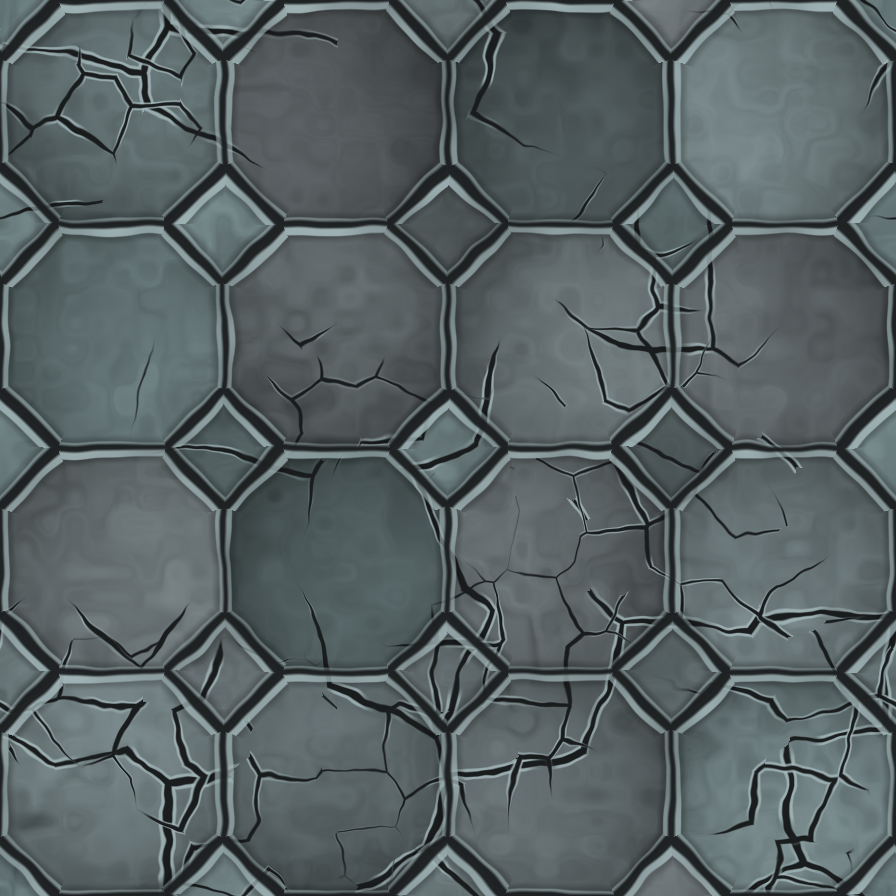
This texture is drawn by a Shadertoy shader. Its source:

```glsl
const float TILES = 4.0;            // octagons across and down
const float DIAMOND_RADIUS = 0.26;  // the lengths below are in tile widths
const float STRAIGHT_GROOVE = 0.013;
const float DIAGONAL_GROOVE = 0.022;
const float RIM_THIN = 0.012;
const float RIM_WIDE = 0.034;
const float CRACK_WIDTH = 0.015;
const float CRACK_RIM = 0.016;
const float CRACK_KEEP = 0.68;      // share of crack segments kept
const vec2 LIGHT_DIR = vec2(-0.2, 0.98);
const vec3 GREY_STONE = vec3(0.375, 0.40, 0.41);
const vec3 TEAL_STONE = vec3(0.37, 0.435, 0.44);
const vec3 GROOVE_COLOR = vec3(0.10, 0.11, 0.115);
const vec3 RIM_COLOR = vec3(0.65, 0.73, 0.74);

float hash(vec2 p) {
    vec3 q = fract(vec3(p.xyx) * 0.1031);
    q += dot(q, q.yzx + 33.33);
    return fract((q.x + q.y) * q.z);
}

// Value noise that wraps at the given period
float noise(vec2 p, float period) {
    vec2 i = floor(p), f = fract(p);
    f = f * f * (3.0 - 2.0 * f);
    vec2 a = mod(i, period), b = mod(i + 1.0, period);
    return mix(mix(hash(a), hash(vec2(b.x, a.y)), f.x),
               mix(hash(vec2(a.x, b.y)), hash(b), f.x), f.y);
}

float fbm(vec2 p, float period) {
    float sum = 0.0, amplitude = 0.5;
    for (int i = 0; i < 4; i++) {
        sum += amplitude * noise(p, period);
        p *= 2.0;
        period *= 2.0;
        amplitude *= 0.5;
    }
    return sum / 0.9375;
}

vec2 crackSite(vec2 cell, float period) {
    vec2 id = mod(cell, period);
    return cell + 0.1 + 0.8 * vec2(hash(id + 31.0), hash(id + 73.0));
}

// Distance to the nearest kept border between wrapped Voronoi cells
float crackDistance(vec2 p, float period) {
    vec2 base = floor(p), nearCell = base, nearSite = base;
    float best = 9.0;
    for (int k = 0; k < 9; k++) {
        vec2 cell = base + vec2(k % 3 - 1, k / 3 - 1);
        vec2 site = crackSite(cell, period);
        float d = distance(p, site);
        if (d < best) { best = d; nearCell = cell; nearSite = site; }
    }
    float border = 9.0, nearHash = hash(mod(nearCell, period) + 11.0);
    for (int k = 0; k < 25; k++) {
        vec2 cell = nearCell + vec2(k % 5 - 2, k / 5 - 2);
        float edgeHash = fract(nearHash + hash(mod(cell, period) + 11.0));
        if (k == 12 || edgeHash > CRACK_KEEP) continue;
        vec2 site = crackSite(cell, period);
        border = min(border, dot(0.5 * (nearSite + site) - p, normalize(site - nearSite)));
    }
    return border;
}

float cover(float d, float width, float aa) {
    return 1.0 - smoothstep(width - aa, width + aa, d);
}

// Dark fissures with pale chipped edges
vec3 addCracks(vec3 color, vec2 p, float scale, float wear, float aa) {
    float d = crackDistance(p * scale, TILES * scale) / scale;
    float halfWidth = CRACK_WIDTH * wear * mix(0.25, 1.1, noise(p * 5.0, TILES * 5.0));
    float visible = smoothstep(0.0, 0.25, wear);
    float chip = smoothstep(0.25, 0.65, noise(p * 7.0 + 3.0, TILES * 7.0));
    color = mix(color, RIM_COLOR, 0.8 * visible * chip * cover(d, halfWidth + CRACK_RIM * wear, aa));
    return mix(color, GROOVE_COLOR, visible * cover(d, halfWidth + 0.002, aa));
}

void mainImage(out vec4 fragColor, in vec2 fragCoord) {
    vec2 p = fragCoord / iResolution.xy * TILES;
    float aa = TILES / iResolution.y;

    // Hand-cut wobble of every outline
    vec2 wobble = vec2(noise(p * 9.0, TILES * 9.0), noise(p * 9.0 + 5.0, TILES * 9.0)) - 0.5;
    vec2 q = p + 0.018 * wobble;

    // Octagons with diamonds where four of them meet
    vec2 f = fract(q) - 0.5, a = abs(f);
    vec2 side = vec2(f.x < 0.0 ? -1.0 : 1.0, f.y < 0.0 ? -1.0 : 1.0);
    float straight = 0.5 - max(a.x, a.y);
    float diagonal = (1.0 - DIAMOND_RADIUS - a.x - a.y) * 0.7071;
    bool inDiamond = diagonal < 0.0;
    bool onDiagonal = inDiamond || diagonal < straight;
    float seam = onDiagonal ? abs(diagonal) : straight;
    vec2 axis = a.x > a.y ? vec2(side.x, 0.0) : vec2(0.0, side.y);
    vec2 normal = onDiagonal ? side * (inDiamond ? -0.7071 : 0.7071) : axis;
    vec2 id = inDiamond ? mod(floor(q + 0.5), TILES) + 17.0 : mod(floor(q), TILES);
    vec2 local = inDiamond ? f - 0.5 * side : f;

    // Painted stone: own tone, sloping shade and a soft bowl
    float tone = mix(0.62, 1.14, sqrt(hash(id + 5.0)));
    float angle = 6.2832 * hash(id + 41.0);
    float brush = fbm(p * vec2(3.0, 2.0) + 2.0 * wobble, TILES * 6.0) - 0.5;
    float bowl = smoothstep(0.25, 0.46, length(local + 0.05 * brush));
    float slope = dot(local, vec2(cos(angle), sin(angle)));
    vec3 color = mix(GREY_STONE, TEAL_STONE, hash(id + 23.0)) * tone;
    color *= 1.0 + 0.3 * slope + 0.35 * brush - 0.1 * bowl;

    // Worn regions crack, a few of them down to splinters
    float region = noise(p * 1.5 + 0.7, TILES * 1.5);
    vec2 warped = p + 0.14 * (vec2(fbm(p * 3.0, TILES * 3.0), fbm(p * 3.0 + 8.0, TILES * 3.0)) - 0.5);
    color = addCracks(color, warped, 1.5, smoothstep(0.36, 0.72, region), aa);
    color = addCracks(color, warped, 3.5, 0.75 * smoothstep(0.62, 0.85, region), aa);

    // Lit rims and dark grooves
    float lit = 0.5 + 0.5 * dot(normal, LIGHT_DIR);
    float worn = noise(p * 6.0 + 2.0, TILES * 6.0);
    float groove = (onDiagonal ? DIAGONAL_GROOVE : STRAIGHT_GROOVE) * mix(0.75, 1.25, worn);
    float rim = groove + mix(RIM_THIN, RIM_WIDE, lit) * mix(0.7, 1.2, worn);
    color *= 1.0 - 0.22 * cover(seam, rim + 0.02, 0.02);
    color = mix(color, RIM_COLOR, mix(0.45, 0.85, lit) * mix(0.7, 1.1, worn) * cover(seam, rim, aa));
    color = mix(color, GROOVE_COLOR, 0.95 * cover(seam, groove, aa + 0.004));
    fragColor = vec4(clamp(color, 0.0, 1.0), 1.0);
}
```
